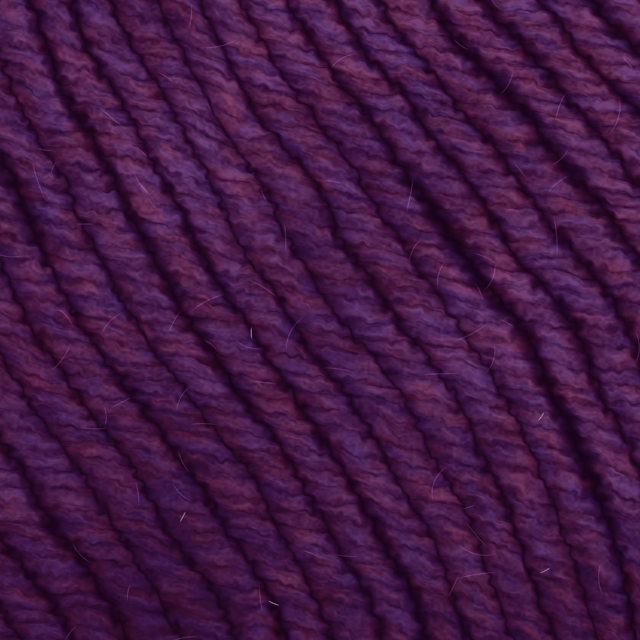
A WebGL 2 fragment shader for this texture:

```glsl
#version 300 es
precision highp float;

uniform vec2 u_resolution;
out vec4 fragColor;

float hash(vec2 p) {
  vec3 q = fract(vec3(p.xyx) * 0.1031);
  q += dot(q, q.yzx + 33.33);
  return fract((q.x + q.y) * q.z);
}

float noise(vec2 p) {
  vec2 cell = floor(p), f = fract(p);
  f = f * f * (3.0 - 2.0 * f);
  return mix(mix(hash(cell), hash(cell + vec2(1, 0)), f.x),
             mix(hash(cell + vec2(0, 1)), hash(cell + vec2(1, 1)), f.x), f.y);
}

// Bent field that counts strands from left to right; p.y points down
float strandField(vec2 p) {
  float s = p.x - 0.66 * p.y + 0.5 * p.x * p.y * p.y
          + 0.4 * p.x * p.x * p.y + 0.12 * p.y * p.y;
  float wobble = 0.5 * noise(p * 3.0 + 20.0) + 0.28 * noise(p * 9.0 + 40.0);
  return s * 12.0 + wobble + 30.0;
}

vec3 woolColor(float light) {
  vec3 shadow = vec3(0.09, 0.01, 0.09);
  vec3 body = vec3(0.24, 0.07, 0.24);
  vec3 bright = vec3(0.40, 0.20, 0.40);
  return light < 0.5 ? mix(shadow, body, light * 2.0)
                     : mix(body, bright, light * 2.0 - 1.0);
}

// Curved loose fibre: coverage of one random hair
float hair(vec2 p, float seed, float size) {
  vec2 center = vec2(hash(vec2(seed, 3.1)), hash(vec2(seed, 8.7))) - 0.5;
  float angle = 6.2832 * hash(vec2(seed, 5.3));
  vec2 axis = vec2(cos(angle), sin(angle));
  vec2 d = p - center;
  d = vec2(dot(d, axis), dot(d, vec2(-axis.y, axis.x)));
  d.y += (hash(vec2(seed, 1.9)) - 0.5) * 22.0 * d.x * d.x;
  return (1.0 - smoothstep(0.0003, 0.0018, abs(d.y)))
       * (1.0 - smoothstep(0.4 * size, size, abs(d.x)));
}

void main() {
  vec2 p = gl_FragCoord.xy / u_resolution - 0.5;
  p.y = -p.y;

  // Strand coordinates, with a fuzzy edge
  float strand = strandField(p) + 0.16 * (noise(p * 90.0 + 100.0) - 0.5);
  float id = floor(strand);
  float across = strand - id - 0.5;
  float along = dot(p, vec2(0.52, 0.85));

  // Twisted plies wrapped around each strand
  float twist = along * (26.0 + 4.0 * hash(vec2(id, 2.0))) - across * 1.9
              + 7.0 * hash(vec2(id, 6.0)) + 0.7 * noise(p * 14.0 + 60.0) + 60.0;
  float plyId = floor(twist);
  float ply = pow(sin(3.14159 * fract(twist)), 0.7);
  float plyTone = hash(vec2(plyId, id));

  // Fibres follow the plies
  float fibre = 0.6 * noise(vec2(twist * 4.5, across * 5.0 + id * 9.0))
              + 0.4 * noise(vec2(twist * 8.0 + 50.0, across * 9.0 + id * 17.0));
  float fuzz = noise(p * 210.0 + 300.0) - 0.5;

  // Round strand profile and grooves of uneven depth
  float edge = 0.5 - abs(across);
  float roundness = sqrt(max(1.0 - 3.4 * across * across, 0.0));
  float grooveId = floor(strand + 0.5);
  float depth = hash(vec2(grooveId, 4.0)) * noise(vec2(along * 5.0 + 20.0, grooveId * 3.7));
  float groove = smoothstep(-0.04, 0.10 + 0.4 * depth, edge + 0.05 * (ply - 0.6));
  groove = mix(0.35 - 0.35 * depth, 1.0, groove);

  // Broad light: dimmer at the lower left and along the bottom
  float broad = 0.97 + 0.22 * p.x - 0.2 * p.y + 0.3 * (noise(p * 4.0 + 80.0) - 0.5);
  broad *= 1.0 - 0.25 * smoothstep(0.25, 0.5, p.y);

  float light = 0.17 + 0.34 * ply + 0.62 * fibre + 0.16 * plyTone + 0.22 * fuzz;
  light *= roundness * groove * broad * (1.0 + 0.3 * across);
  vec3 color = woolColor(clamp(light, 0.0, 1.15));

  // Heathered drift toward red and blue
  float tint = noise(vec2(twist * 1.7, across * 3.0 + id * 11.0)) - 0.5;
  color *= 1.0 + tint * vec3(0.22, 0.0, -0.22);

  // Loose hairs, and a few short pale flecks
  for (int i = 0; i < 70; i++) {
    float seed = float(i) + 1.0;
    float size = 0.012 + 0.025 * hash(vec2(seed, 7.7));
    color += vec3(0.13, 0.08, 0.13) * hair(p, seed, size);
  }
  for (int i = 0; i < 5; i++)
    color = mix(color, vec3(0.66, 0.55, 0.64), 0.7 * hair(p, float(i) + 91.0, 0.011));

  fragColor = vec4(color, 1.0);
}
```
